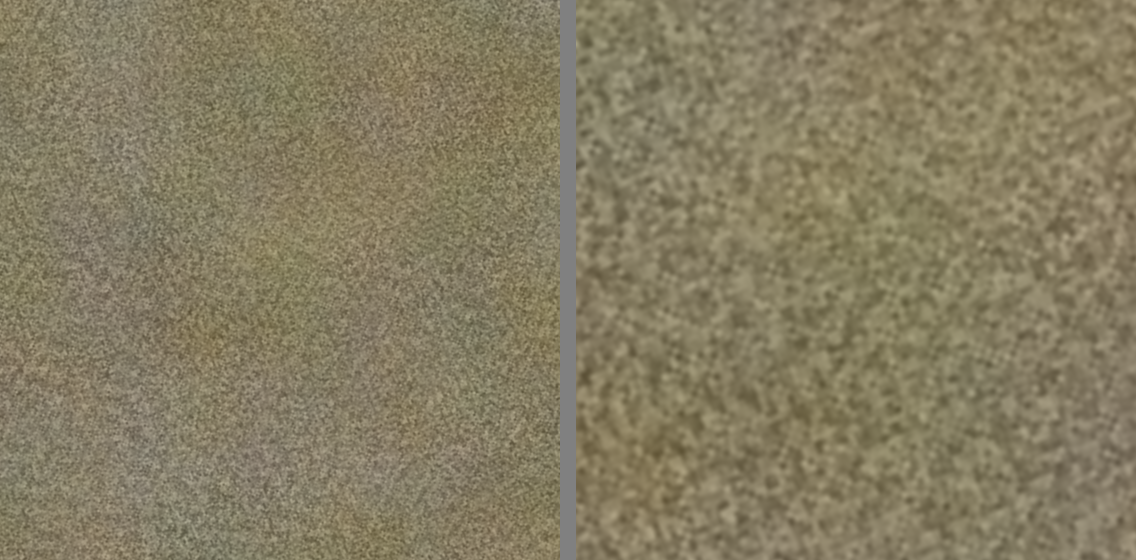
Left: the whole. Right: its middle third, enlarged.
Give the GLSL for this texture, as a three.js fragment shader.

```glsl
// Fine sandy olive-grey grain over faint patches of ochre, moss and mauve.
varying vec2 vUv;

float hash(vec2 cell) {
  return fract(sin(dot(cell, vec2(127.1, 311.7))) * 43758.5453);
}

// Smooth value noise, 0 to 1
float noise(vec2 p) {
  vec2 cell = floor(p);
  vec2 f = fract(p);
  f = f * f * (3.0 - 2.0 * f);
  float bottom = mix(hash(cell), hash(cell + vec2(1.0, 0.0)), f.x);
  float top = mix(hash(cell + vec2(0.0, 1.0)), hash(cell + vec2(1.0, 1.0)), f.x);
  return mix(bottom, top, f.y);
}

// Layered noise centred on zero, for the broad patches
float patches(vec2 p) {
  float sum = 0.0;
  float amplitude = 0.5;
  for (int i = 0; i < 4; i++) {
    sum += amplitude * (noise(p) - 0.5);
    p = mat2(0.8, 0.6, -0.6, 0.8) * p * 2.0 + 7.3;
    amplitude *= 0.6;
  }
  return sum;
}

// Two turned layers of fine grain, centred on zero
float grain(vec2 uv) {
  vec2 turned = mat2(0.8, 0.6, -0.6, 0.8) * uv;
  vec2 tilted = mat2(0.92, -0.39, 0.39, 0.92) * uv;
  float fine = noise(tilted * 250.0 + 17.0) - 0.5;
  float medium = noise(turned * 205.0 + 31.0) - 0.5;
  return 0.175 * fine + 0.15 * medium;
}

void main() {
  vec3 color = vec3(0.522, 0.49, 0.388);

  // Broad drifts of hue and lightness
  float warmth = patches(vUv * 5.0 + 3.0);
  float greenness = patches(vUv * 6.0 + 41.0);
  float lightness = patches(vUv * 7.0 + 83.0);
  color += warmth * vec3(0.025, -0.005, -0.105);
  color += greenness * vec3(-0.035, 0.02, -0.01);
  color += lightness * 0.07;

  // Fine grain, a little weaker or stronger from place to place
  float strength = 1.0 + 0.5 * patches(vUv * 9.0 + 127.0);
  color += grain(vUv) * strength * vec3(1.0, 1.0, 0.95);

  gl_FragColor = vec4(color, 1.0);
}
```
